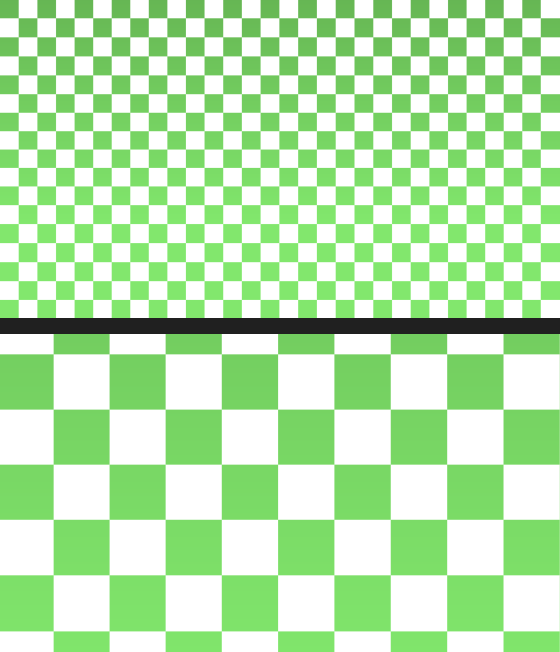
Top: the whole. Bottom: its middle third, enlarged.
Give the GLSL for this pattern, as a WebGL 2 fragment shader.

```glsl
#version 300 es
precision highp float;
// Checkerboard of white and green squares, 30 across and 17 down.
// The green darkens toward the top, and the grid lines drift slightly
// along slow cosines, so the squares vary a little in size.

#define GRID vec2(30.0, 17.0)
#define DRIFT_AMOUNT vec2(0.023, 0.035)
#define DRIFT_PERIOD vec2(21.0, 11.0)
#define DRIFT_CENTER vec2(12.0, 10.5)
#define DRIFT_OFFSET vec2(-0.02, 0.0)
#define EDGE_PIXELS 1.1
#define SHADE_START 0.30
#define GREEN_LIGHT vec3(0.508, 0.907, 0.426)
#define GREEN_DARK vec3(0.400, 0.715, 0.328)
#define WHITE vec3(1.0)

uniform vec2 u_resolution;
out vec4 fragColor;

const float TAU = 6.28319;

// Shifts grid coordinates; the outer half cells are held flat at the border.
vec2 driftGrid(vec2 p) {
    vec2 wave = cos(TAU * (p - DRIFT_CENTER) / DRIFT_PERIOD);
    vec2 shifted = p - DRIFT_OFFSET + DRIFT_AMOUNT * wave;
    return clamp(shifted, vec2(0.5), GRID - 0.5);
}

// Coverage of the even squares, with edges softened over edgeWidth cells.
float checker(vec2 p, vec2 edgeWidth) {
    vec2 signedDist = abs(mod(p - 0.5, 2.0) - 1.0) - 0.5;
    vec2 side = clamp(2.0 * signedDist / edgeWidth, -1.0, 1.0);
    return 0.5 + 0.5 * side.x * side.y;
}

void main() {
    vec2 uv = gl_FragCoord.xy / u_resolution;

    // Cells are counted from the top left corner
    vec2 cellPos = vec2(uv.x, 1.0 - uv.y) * GRID;
    float coverage = checker(driftGrid(cellPos), EDGE_PIXELS * GRID / u_resolution);

    // Vertical shading, flat in the lower part
    float shade = clamp((uv.y - SHADE_START) / (1.0 - SHADE_START), 0.0, 1.0);
    vec3 green = mix(GREEN_LIGHT, GREEN_DARK, shade);

    fragColor = vec4(mix(WHITE, green, coverage), 1.0);
}
```
